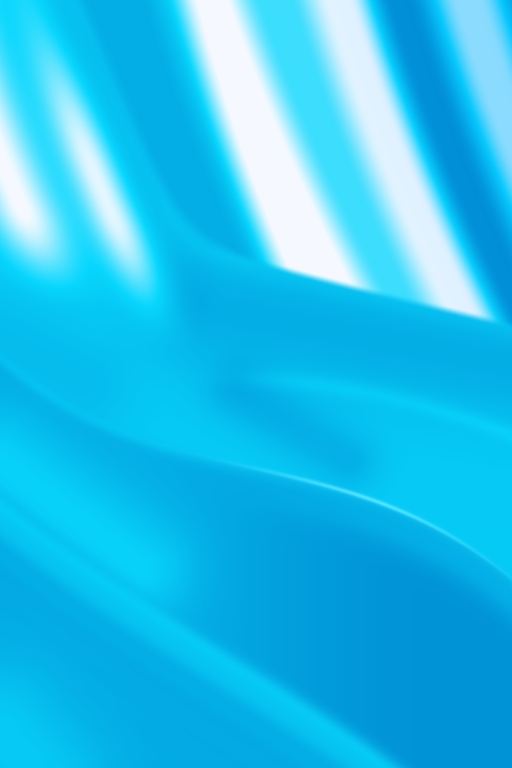
A Shadertoy shader for this background:

```glsl
// Draws flowing cyan silk folds beneath soft white diagonal streaks of light.

// Tone 0 is deep blue, 1 is bright cyan, 2 is white.
vec3 silkColor(float tone) {
    vec3 blue = mix(vec3(0.0, 0.56, 0.83), vec3(0.03, 0.84, 0.99), clamp(tone, 0.0, 1.0));
    return mix(blue, vec3(0.96, 0.975, 1.0), clamp(tone - 1.0, 0.0, 1.0));
}

float glow(float d, float width) {
    return exp(-d * d / (width * width));
}

// Flat-topped band with feathered sides.
float band(float d, float halfWidth, float feather) {
    return 1.0 - smoothstep(halfWidth - feather, halfWidth + feather, abs(d));
}

// Soft brush stroke between two points, corrected for the tall canvas.
float stroke(vec2 p, vec2 a, vec2 b, float width) {
    vec2 scale = vec2(1.0, 1.5), pa = (p - a) * scale, ba = (b - a) * scale;
    float along = clamp(dot(pa, ba) / dot(ba, ba), 0.0, 1.0);
    return glow(length(pa - ba * along), width);
}

// Height of a cubic curve across the canvas.
float ridge(float x, vec4 h) {
    float k = 1.0 - x;
    return dot(h, vec4(k * k * k, 3.0 * k * k * x, 3.0 * k * x * x, x * x * x));
}

// Upper fold: a steep line bending smoothly into a shallow one.
float upperFold(float x) {
    float steep = 1.627 * (x - 0.1465), shallow = 0.273 + 0.153 * x;
    float gap = steep - shallow;
    return 1.0 - 0.5 * (steep + shallow - sqrt(gap * gap + 0.009));
}

// Streaks of light behind the upper fold.
vec3 backdrop(vec2 p, float slant) {
    float depth = 1.0 - p.y;
    float tone = mix(0.42, 0.1, smoothstep(0.68, 0.76, slant));
    tone += 0.8 * smoothstep(0.27, 0.38, slant) * (1.0 - smoothstep(0.68, 0.77, slant));
    tone += 0.85 * band(slant - 0.415, 0.055 + 0.07 * depth, 0.04);
    tone += 0.72 * band(slant - 0.665, 0.06, 0.04);
    tone += 1.5 * band(slant - 0.915, 0.07, 0.05);
    vec3 lavender = mix(vec3(1.0), vec3(0.92, 0.93, 1.0), smoothstep(0.5, 0.95, slant));
    return silkColor(tone) * lavender;
}

// Middle sheet, with two fading streaks at its upper left.
vec3 middleSheet(vec2 p, float slant, float below) {
    float tone = 0.83;
    tone -= 0.4 * stroke(p, vec2(0.40, 0.60), vec2(1.0, 0.525), 0.12);
    tone -= 0.36 * stroke(p, vec2(0.46, 0.49), vec2(0.68, 0.40), 0.06);
    tone -= 0.2 * stroke(p, vec2(0.0, 0.56), vec2(0.16, 0.50), 0.1);
    tone -= 0.35 * glow(below - 0.08, 0.08) * (1.0 - smoothstep(0.25, 0.45, p.x));
    tone += 0.12 * glow(below, 0.02);

    // Thin crease on the right.
    float crease = p.y - 0.508 + 0.22 * (p.x - 0.42) * (p.x - 0.42);
    tone += 0.2 * glow(crease, 0.012) * smoothstep(0.35, 0.6, p.x);

    float fade = smoothstep(0.52, 0.72, p.y) * (1.0 - 0.65 * smoothstep(0.78, 1.0, p.y));
    tone += 1.2 * fade * glow(slant - 0.071, 0.055);
    tone += 1.2 * smoothstep(0.59, 0.73, p.y) * glow(slant + 0.105, 0.07);
    return silkColor(tone);
}

// Broad sheet below the main ridge.
vec3 lowerSheet(vec2 p, float below) {
    float tone = 0.42 - 0.36 * smoothstep(0.25, 0.85, p.x);
    tone += 0.5 * stroke(p, vec2(0.0, 0.40), vec2(0.28, 0.26), 0.1);
    tone += 0.38 * glow(below - 0.025, 0.03) * smoothstep(0.35, 0.85, p.x);
    tone += 0.3 * glow(below, 0.012);
    return silkColor(tone);
}

// Finely pleated sheet in the lower left corner.
vec3 frontSheet(vec2 p, float below) {
    float tone = 0.38 + 0.45 * glow(below - 0.02, 0.035);
    tone += 0.45 * stroke(p, vec2(0.0, 0.05), vec2(0.08, -0.02), 0.13);
    tone += 0.06 * sin(below * 170.0) * exp(-abs(below) * 14.0);
    return silkColor(tone);
}

void mainImage(out vec4 fragColor, in vec2 fragCoord) {
    vec2 p = fragCoord / iResolution.xy;
    float depth = 1.0 - p.y;
    float slant = p.x - 0.45 * depth - 0.35 * depth * depth;

    // Depth of this point below each fold.
    float upper = upperFold(p.x) - p.y;
    float mainRidge = ridge(p.x, vec4(0.538, 0.344, 0.434, 0.245)) - p.y;
    float front = ridge(p.x, vec4(0.355, 0.176, 0.091, -0.12)) - p.y;

    // Layer the sheets from back to front; steep edges are softer.
    float softness = mix(0.05, 0.006, smoothstep(0.2, 0.5, p.x));
    vec3 color = backdrop(p, slant);
    color = mix(color, middleSheet(p, slant, upper), smoothstep(-softness, softness, upper));
    softness = mix(0.016, 0.003, smoothstep(0.1, 0.6, p.x));
    color = mix(color, lowerSheet(p, mainRidge), smoothstep(-softness, softness, mainRidge));
    color = mix(color, frontSheet(p, front), smoothstep(-0.02, 0.02, front));

    // Glint along the main ridge.
    color += vec3(0.3, 0.15, 0.08) * glow(mainRidge, 0.003) * glow(p.x - 0.72, 0.2);
    fragColor = vec4(clamp(color, 0.0, 1.0), 1.0);
}
```
